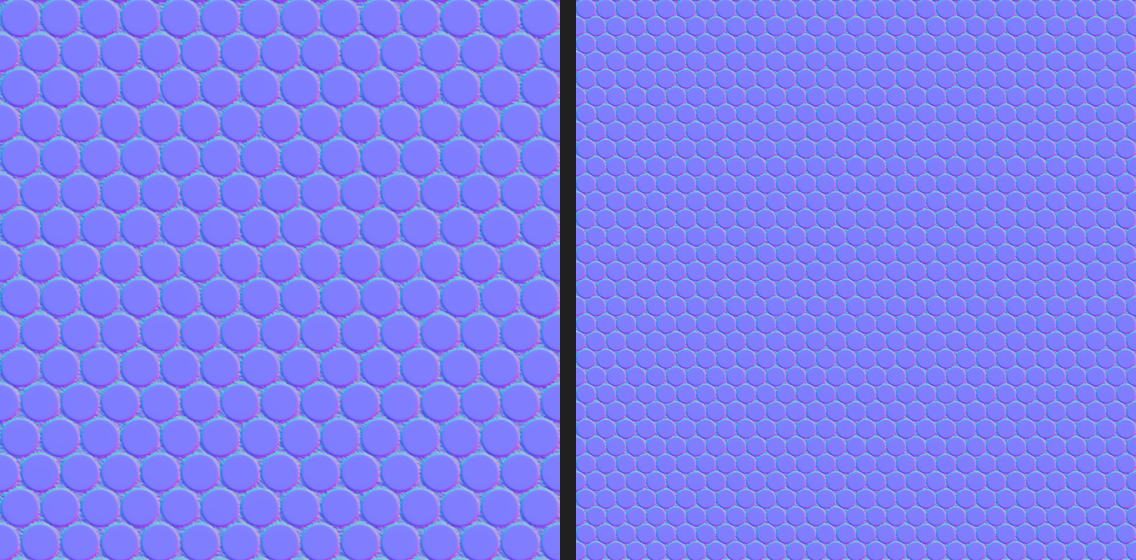
Left, the tile; right, the same tile 2 across and 2 down.
A WebGL 2 fragment shader for this texture map:

```glsl
#version 300 es
precision highp float;

uniform vec2 u_resolution;
out vec4 fragColor;

const vec2 GRID = vec2(14.0, 16.0);   // discs across, rows down
const float RADIUS = 0.0339;
const float RIM_INSIDE = 0.0024;
const float RIM_OUTSIDE = 0.0036;
const float RIM_SLOPE = 0.56;
const float DOME_SLOPE = 0.07;
const float TILT = 0.012;
const float GROUT_SOFTENING = 0.16;
const vec2 FLAT_BIAS = vec2(0.0, -0.015);
const vec2 GROUT_BIAS = vec2(0.02, 0.13);

float hash(vec2 p) {
    return fract(sin(dot(p, vec2(127.1, 311.7))) * 43758.5453);
}

// Value noise that wraps after a whole number of cells
float wrapNoise(vec2 p, float period) {
    vec2 cell = floor(p);
    vec2 f = p - cell;
    f = f * f * (3.0 - 2.0 * f);
    vec2 a = mod(cell, period);
    vec2 b = mod(cell + 1.0, period);
    float low = mix(hash(a), hash(vec2(b.x, a.y)), f.x);
    float high = mix(hash(vec2(a.x, b.y)), hash(b), f.x);
    return mix(low, high, f.y);
}

// Downhill direction of the noise, used as a surface slope
vec2 noiseSlope(vec2 uv, float period) {
    vec2 p = uv * period;
    vec2 e = vec2(0.5, 0.0);
    return vec2(wrapNoise(p - e.xy, period) - wrapNoise(p + e.xy, period),
                wrapNoise(p - e.yx, period) - wrapNoise(p + e.yx, period));
}

// Offset from the nearest disc centre in xy, wrapped disc index in zw
vec4 nearestDisc(vec2 uv, vec2 grid) {
    float baseRow = floor(uv.y * grid.y);
    vec4 best = vec4(1.0, 1.0, 0.0, 0.0);
    for (int i = -1; i <= 1; i++) {
        float row = baseRow + float(i);
        float shift = 0.5 * mod(row, 2.0);
        float column = floor(uv.x * grid.x - shift + 0.5);
        vec2 offset = uv - vec2(column + shift, row + 0.5) / grid;
        if (dot(offset, offset) < dot(best.xy, best.xy)) {
            best = vec4(offset, mod(vec2(column, row), grid));
        }
    }
    return best;
}

// Steepness of the rounded rim, fading into the disc and the grout
float rimProfile(float edge, float inner, float outer) {
    float t = edge / (edge < 0.0 ? inner : outer);
    return exp(-t * t);
}

vec2 discSlope(vec2 offset, vec2 id, float radius) {
    float ratio = min(length(offset) / radius, 1.0);
    vec2 tilt = vec2(hash(id + 3.7), hash(id + 19.3)) - 0.5;
    return FLAT_BIAS + tilt * TILT + offset / radius * DOME_SLOPE * pow(ratio, 5.0);
}

vec2 groutSlope(vec2 uv) {
    vec2 coarse = noiseSlope(uv, 128.0);
    vec2 fine = noiseSlope(uv, 288.0);
    return GROUT_BIAS + 0.22 * coarse + 0.6 * fine;
}

// Softening shortens the normal, as fine grain averages its directions
vec3 encodeNormal(vec2 slope, float softening) {
    return normalize(vec3(slope, 1.0)) * (1.0 - softening) * 0.5 + 0.5;
}

void main() {
    vec2 uv = gl_FragCoord.xy / u_resolution;
    float pixel = 1.0 / min(u_resolution.x, u_resolution.y);

    vec4 disc = nearestDisc(uv, GRID);
    float dist = length(disc.xy);
    float edge = dist - RADIUS;
    vec2 outward = disc.xy / max(dist, 0.0001);

    // Smooth disc top over rough grout
    float blend = max(0.0012, 0.75 * pixel);
    float grout = smoothstep(-blend, blend, edge);
    vec2 slope = mix(discSlope(disc.xy, disc.zw, RADIUS), groutSlope(uv), grout);

    // Rounded rim
    slope += outward * RIM_SLOPE * rimProfile(edge, RIM_INSIDE, RIM_OUTSIDE);

    fragColor = vec4(encodeNormal(slope, GROUT_SOFTENING * grout), 1.0);
}
```
